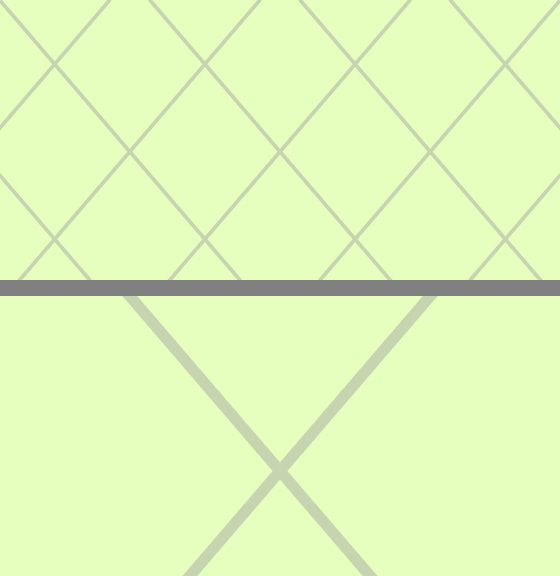
Top: the whole. Bottom: its middle third, enlarged.
Give the GLSL for this pattern, as a Shadertoy shader.

```glsl
// Lengths are in canvas heights
const vec3 GROUND = vec3(0.906, 1.0, 0.747);
const vec3 LINE = vec3(0.78, 0.83, 0.69);
const vec2 PITCH = vec2(0.5365, 0.625);    // diamond width and height
const vec2 CROSSING = vec2(0.0, -0.0417);  // offset from canvas centre
const float HALF_WIDTH = 0.0067;
const float TOP_END = 0.540;               // line ends, above the crossing

// Distance to a family of parallel falling lines with round upper ends
float diagonalLines(vec2 p) {
    float diagonal = length(PITCH);
    float phase = p.x / PITCH.x + p.y / PITCH.y;
    float across = (fract(phase + 0.5) - 0.5) * PITCH.x * PITCH.y / diagonal;
    float beyondEnd = ((p.y - TOP_END) * diagonal - across * PITCH.x) / PITCH.y;
    return length(vec2(across, max(beyondEnd, 0.0)));
}

void mainImage(out vec4 fragColor, in vec2 fragCoord) {
    vec2 p = (fragCoord - 0.5 * iResolution.xy) / iResolution.y - CROSSING;
    float pixel = 1.0 / iResolution.y;

    // Mirrored families form the lattice
    float dist = min(diagonalLines(p), diagonalLines(vec2(-p.x, p.y)));
    float coverage = clamp((HALF_WIDTH - dist) / pixel + 0.5, 0.0, 1.0);

    fragColor = vec4(mix(GROUND, LINE, coverage), 1.0);
}
```
